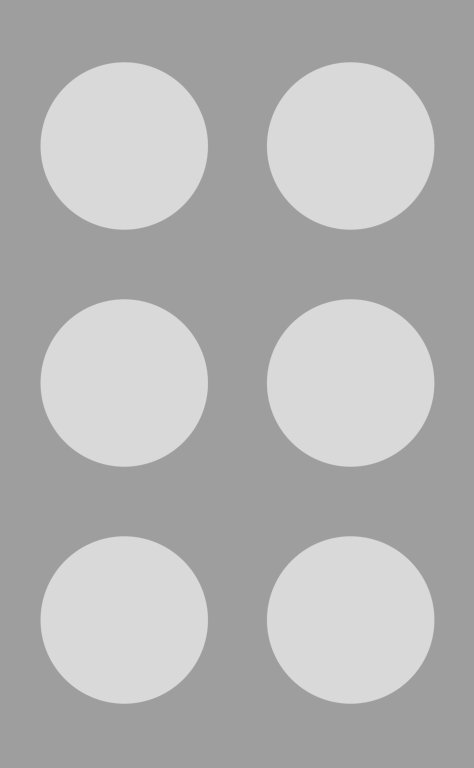
This pattern is drawn by a WebGL 2 fragment shader. Its source:

```glsl
#version 300 es
precision highp float;

uniform vec2 u_resolution;
out vec4 fragColor;

// Lengths are fractions of the canvas height
const vec2 GRID_COUNT = vec2(2.0, 3.0);
const vec2 GRID_PITCH = vec2(0.2948, 0.3086);
const vec2 GRID_OFFSET = vec2(0.0006, 0.0013);
const float DOT_RADIUS = 0.109;
const vec3 GROUND_COLOR = vec3(0.62);
const vec3 DOT_COLOR = vec3(0.851);

// Signed distance to the nearest dot of a finite, centred grid
float dotGridDistance(vec2 p) {
    vec2 gridPos = p / GRID_PITCH + 0.5 * (GRID_COUNT - 1.0);
    vec2 cell = clamp(floor(gridPos + 0.5), vec2(0.0), GRID_COUNT - 1.0);
    return length((gridPos - cell) * GRID_PITCH) - DOT_RADIUS;
}

void main() {
    // Centred coordinates with square units
    vec2 p = (gl_FragCoord.xy - 0.5 * u_resolution) / u_resolution.y - GRID_OFFSET;

    // Edge smoothed over about one pixel
    float halfPixel = 0.5 / u_resolution.y;
    float coverage = 1.0 - smoothstep(-1.5 * halfPixel, 1.5 * halfPixel, dotGridDistance(p));

    fragColor = vec4(mix(GROUND_COLOR, DOT_COLOR, coverage), 1.0);
}
```
